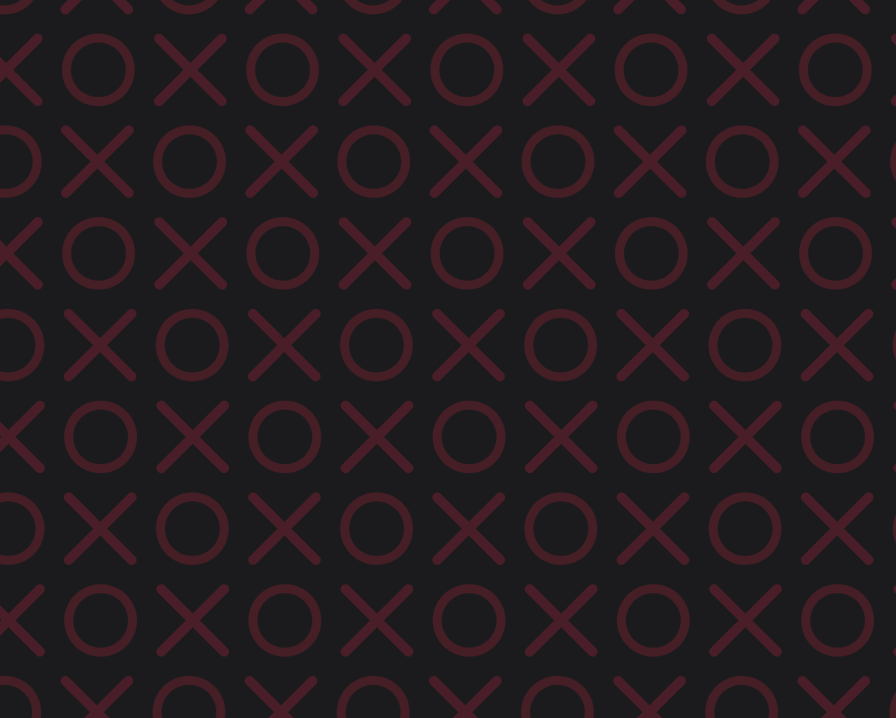
Give the GLSL for this pattern, as a Shadertoy shader.

```glsl
const vec3 BACKGROUND = vec3(0.106, 0.106, 0.112);
const vec3 RING_COLOR = vec3(0.270, 0.118, 0.150);
const vec3 CROSS_COLOR = vec3(0.290, 0.118, 0.155);

// Grid layout in units of canvas height
const vec2 PITCH = vec2(0.1283, 0.1278);
const vec2 ORIGIN = vec2(0.0090, 0.0081);

// Sideways drift of each row, bottom to top, in cells
const float ROW_SHIFT[9] = float[9](
    -0.019, 0.022, 0.018, 0.022, 0.016, 0.0, -0.013, -0.003, -0.019);

float ringDistance(vec2 p, float radius, float halfWidth) {
    return abs(length(p) - radius) - halfWidth;
}

// Two diagonal strokes with round caps, folded into one octant
float crossDistance(vec2 p, float reach, float halfWidth) {
    p = abs(p);
    float along = clamp(0.5 * (p.x + p.y), 0.0, reach);
    return length(p - along) - halfWidth;
}

float coverage(float distanceToEdge, float pixel) {
    return 1.0 - smoothstep(-0.75 * pixel, 0.75 * pixel, distanceToEdge);
}

void mainImage(out vec4 fragColor, in vec2 fragCoord) {
    vec2 grid = (fragCoord / iResolution.y - ORIGIN) / PITCH;
    float pixel = 1.0 / (iResolution.y * PITCH.y);

    // Pick the row first, then the column within the shifted row
    float row = floor(grid.y + 0.5);
    grid.x -= ROW_SHIFT[clamp(int(row), 0, 8)];
    vec2 cell = vec2(floor(grid.x + 0.5), row);
    vec2 local = grid - cell;

    // Checkerboard of rings and crosses
    bool isRing = mod(cell.x + cell.y, 2.0) < 0.5;
    float shape = isRing ? ringDistance(local, 0.346, 0.049)
                         : crossDistance(local, 0.341, 0.053);
    vec3 ink = isRing ? RING_COLOR : CROSS_COLOR;

    fragColor = vec4(mix(BACKGROUND, ink, coverage(shape, pixel)), 1.0);
}
```
